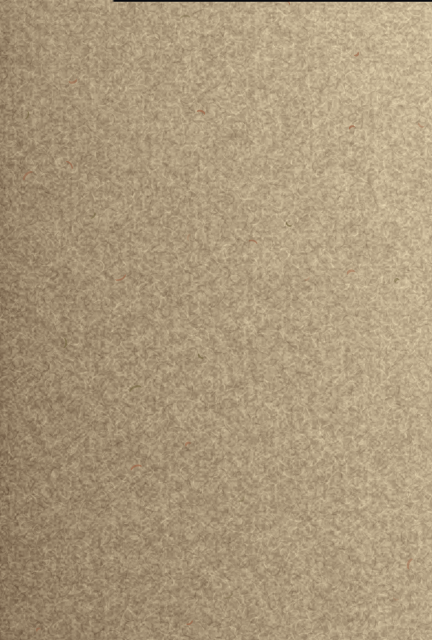
Write a Shadertoy shader that draws this texture.

```glsl
// Kraft board: a warm brown sheet lit from the upper right, with fine grain.
// Layers of short, curved, randomly turned fibres lie over value noise;
// sparse coloured flecks and a thin dark strip along the top edge finish it.

const vec3 DARK_KRAFT  = vec3(0.53, 0.45, 0.35);
const vec3 LIGHT_KRAFT = vec3(0.76, 0.69, 0.565);
const vec3 RED_FLECK   = vec3(0.62, 0.38, 0.26);
const vec3 OLIVE_FLECK = vec3(0.43, 0.38, 0.22);
const vec3 STRIP_COLOR = vec3(0.03, 0.035, 0.05);

const float BASE_TONE    = 0.15;   // 0 is dark kraft, 1 is light kraft
const vec2  LIGHT_SLOPE  = vec2(0.65, 0.33);
const float EDGE_SHADE   = 0.16;
const float GRAIN        = 0.30;
const float MOTTLE       = 0.13;
const float FIBRE_GAIN   = 0.25;
const int   FIBRE_LAYERS = 4;
const float FIBRE_CELL   = 0.0125; // sizes are fractions of the canvas height
const float FIBRE_HALF_LENGTH = 0.0075;
const float FIBRE_HALF_WIDTH  = 0.0007;
const float FLECK_CELL   = 0.085;
const float FLECK_SHARE  = 0.30;
const float STRIP_LEFT   = 0.262;
const float STRIP_HEIGHT = 0.0026;

float hash(vec2 p) {
    return fract(sin(dot(p, vec2(127.1, 311.7))) * 43758.5453);
}

float valueNoise(vec2 p) {
    vec2 i = floor(p), f = fract(p);
    f = f * f * (3.0 - 2.0 * f);
    float low  = mix(hash(i), hash(i + vec2(1, 0)), f.x);
    float high = mix(hash(i + vec2(0, 1)), hash(i + vec2(1, 1)), f.x);
    return mix(low, high, f.y) * 2.0 - 1.0;
}

// Coverage of one bent stroke centred on the origin
float stroke(vec2 p, float angle, float halfLength, float halfWidth, float bend, float px) {
    float c = cos(angle), s = sin(angle);
    vec2 q = vec2(c * p.x + s * p.y, c * p.y - s * p.x);
    q.y += bend * q.x * q.x / halfLength;
    q.x -= clamp(q.x, -halfLength, halfLength);
    return 1.0 - smoothstep(halfWidth - 0.5 * px, halfWidth + 0.9 * px, length(q));
}

// Strongest fibre among the neighbouring cells of one layer
float fibreLayer(vec2 p, float seed, float px) {
    vec2 home = floor(p / FIBRE_CELL);
    float cover = 0.0;
    for (int y = -1; y <= 1; y++)
    for (int x = -1; x <= 1; x++) {
        vec2 cell = home + vec2(x, y);
        vec2 key = cell + seed * 17.3;
        vec2 centre = (cell + vec2(hash(key), hash(key + 5.1))) * FIBRE_CELL;
        float halfLength = FIBRE_HALF_LENGTH * mix(0.4, 1.2, hash(key + 9.7));
        float bend = hash(key + 13.9) - 0.5;
        float strength = mix(0.25, 1.0, hash(key + 21.3));
        float angle = 6.2832 * hash(key + 3.3);
        cover = max(cover, strength * stroke(p - centre, angle, halfLength, FIBRE_HALF_WIDTH, bend, px));
    }
    return cover;
}

// Rare coloured flecks, kept inside their own cells
vec3 addFlecks(vec3 color, vec2 p, float px) {
    vec2 cell = floor(p / FLECK_CELL);
    vec2 key = cell + 71.7;
    vec2 centre = (cell + 0.2 + 0.6 * vec2(hash(key), hash(key + 4.7))) * FLECK_CELL;
    float present = step(hash(key + 8.3), FLECK_SHARE);
    float halfLength = mix(0.002, 0.008, hash(key + 2.9));
    float halfWidth = mix(0.0007, 0.0018, hash(key + 6.1));
    float angle = 6.2832 * hash(key + 11.3);
    float cover = stroke(p - centre, angle, halfLength, halfWidth, 0.3, px);
    vec3 tint = mix(RED_FLECK, OLIVE_FLECK, step(0.55, hash(key + 15.1)));
    return mix(color, tint, present * cover * mix(0.25, 0.7, hash(key + 19.9)));
}

void mainImage(out vec4 fragColor, in vec2 fragCoord) {
    vec2 uv = fragCoord / iResolution.xy;
    vec2 p = fragCoord / iResolution.y;
    float px = 1.0 / iResolution.y;

    // Broad light falling across the sheet
    float tone = BASE_TONE + dot(LIGHT_SLOPE, uv);
    tone -= EDGE_SHADE * exp(-uv.x / 0.06);

    // Paper grain and soft mottling
    tone += GRAIN * valueNoise(p * 290.0);
    tone += MOTTLE * valueNoise(p * 120.0 + 31.0);
    tone += 0.4 * MOTTLE * valueNoise(p * 38.0 + 57.0);

    // Pale and dark fibres in alternating layers
    for (int i = 0; i < FIBRE_LAYERS; i++) {
        float shade = i % 2 == 0 ? 1.0 : -0.9;
        tone += shade * FIBRE_GAIN * fibreLayer(p + float(i) * 0.0047, float(i + 1), px);
    }

    vec3 color = mix(DARK_KRAFT, LIGHT_KRAFT, tone);
    color = addFlecks(color, p, px);

    // Dark strip along the top
    float strip = smoothstep(-0.5 * px, 0.5 * px, p.y - 1.0 + STRIP_HEIGHT);
    strip *= smoothstep(STRIP_LEFT - 0.004, STRIP_LEFT + 0.004, uv.x);
    color = mix(color, STRIP_COLOR, strip);

    fragColor = vec4(clamp(color, 0.0, 1.0), 1.0);
}
```
